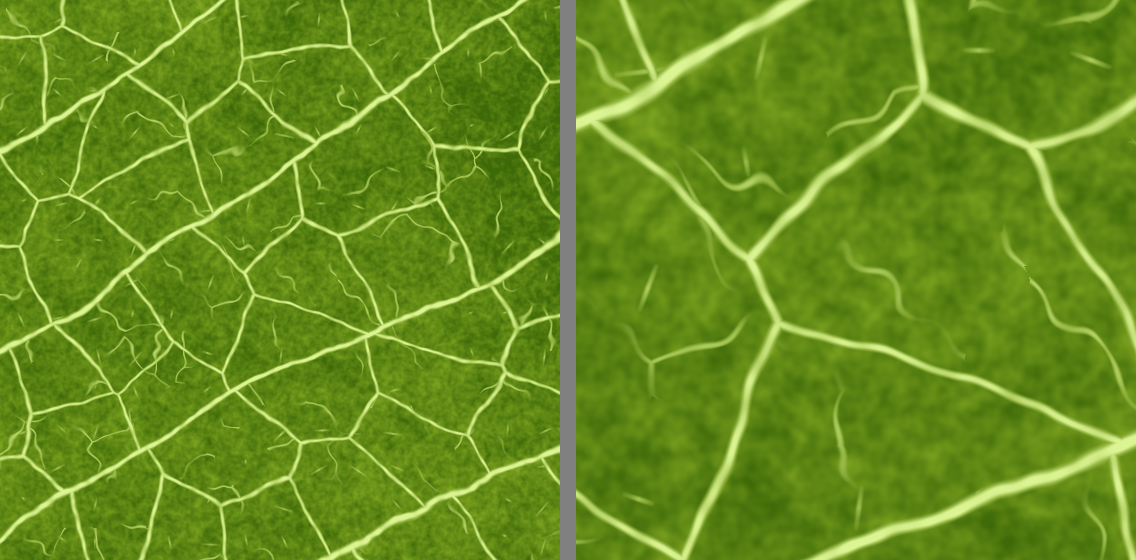
Left, the full canvas; right, a detail of the centre.
Give the GLSL for this texture, as a Shadertoy shader.

```glsl
const float CELL_SIZE = 0.145;     // height of one row of cells
const float ROWS_PER_BAND = 2.0;   // rows between two main veins
const vec3 LEAF_DARK = vec3(0.265, 0.435, 0.04);
const vec3 LEAF_LIGHT = vec3(0.445, 0.60, 0.105);
const vec3 VEIN_EDGE = vec3(0.60, 0.73, 0.28);
const vec3 VEIN_CORE = vec3(0.86, 0.96, 0.58);

vec2 hash2(vec2 p) {
    vec3 h = fract(p.xyx * vec3(0.1031, 0.1030, 0.0973));
    h += dot(h, h.yzx + 33.33);
    return fract((h.xx + h.yz) * h.zy);
}

vec2 gradientAt(vec2 cell) {
    float angle = 6.2832 * hash2(cell).x;
    return vec2(cos(angle), sin(angle));
}

float gradientNoise(vec2 p) {
    vec2 i = floor(p), f = p - i;
    vec2 u = f * f * f * (f * (f * 6.0 - 15.0) + 10.0);
    vec2 e = vec2(0.0, 1.0);
    float low = mix(dot(gradientAt(i), f), dot(gradientAt(i + e.yx), f - e.yx), u.x);
    float high = mix(dot(gradientAt(i + e.xy), f - e.xy), dot(gradientAt(i + e.yy), f - e.yy), u.x);
    return mix(low, high, u.y);
}

vec2 noisePair(vec2 p) {
    return vec2(gradientNoise(p), gradientNoise(p + 37.0));
}

vec2 cellSite(vec2 id, float stretch, float seed) {
    vec2 jitter = 0.5 + 0.75 * (hash2(id + seed) - 0.5);
    return (id + jitter) * vec2(stretch, 1.0);
}

// Distance to cell borders; cells never reach across a main vein.
float cellBorder(vec2 p, float rows, float stretch, float dropped, float seed) {
    float band = floor(p.y / rows);
    vec2 home = floor(p / vec2(stretch, 1.0));
    vec2 nearestId = home, nearest = vec2(0.0);
    float best = 1e5;
    for (int j = -2; j <= 2; j++)
    for (int i = -2; i <= 2; i++) {
        vec2 id = home + vec2(i, j);
        if (floor((id.y + 0.5) / rows) != band) continue;
        vec2 site = cellSite(id, stretch, seed) - p;
        float d = dot(site, site);
        if (d < best) { best = d; nearest = site; nearestId = id; }
    }
    float border = 8.0;
    for (int j = -2; j <= 2; j++)
    for (int i = -2; i <= 2; i++) {
        vec2 id = nearestId + vec2(i, j);
        if (id == nearestId || floor((id.y + 0.5) / rows) != band) continue;
        if (hash2(id + nearestId + seed * 3.0).y < dropped) continue;
        vec2 site = cellSite(id, stretch, seed) - p;
        border = min(border, dot(0.5 * (nearest + site), normalize(site - nearest)));
    }
    return border;
}

// Leaf plane turned along the main veins, fanned out and bent.
vec2 veinSpace(vec2 uv) {
    vec2 along = vec2(cos(0.58), sin(0.58));
    vec2 q = vec2(dot(uv, along), dot(uv, vec2(-along.y, along.x)));
    q.y += 0.18 * uv.x * uv.x * (1.0 - uv.y) - 0.03;
    q += 0.05 * noisePair(uv * 3.0 + 7.0);
    return q + 0.009 * noisePair(uv * 15.0 + 3.0) + 0.0025 * noisePair(uv * 45.0);
}

float veinProfile(float d, float halfWidth, float pixel) {
    return 1.0 - smoothstep(0.1 * halfWidth, halfWidth + 0.5 * pixel, d);
}

// Short stray veinlets, one at most per grid cell.
float flecks(vec2 uv, float density, float pixel) {
    vec2 id = floor(uv * density);
    vec2 rnd = hash2(id + 91.0);
    vec2 local = (fract(uv * density) - 0.5 + 0.3 * (rnd - 0.5)) / density;
    vec2 dir = gradientAt(id + 17.0);
    float reach = mix(0.05, 0.26, rnd.y) / density;
    float t = clamp(dot(local, dir), -reach, reach);
    float d = length(local - dir * t);
    float taper = 1.0 - 0.6 * abs(t) / reach;
    return step(rnd.x, 0.45) * taper * veinProfile(d, 0.0026, pixel);
}

vec3 leafColour(vec2 uv) {
    vec2 grain = mat2(0.8, 0.6, -0.6, 0.8) * uv;
    grain += 0.008 * noisePair(uv * 30.0);
    float tone = 0.53 + 0.42 * gradientNoise(uv * 3.5 + 12.0);
    tone += 0.42 * gradientNoise(grain * 15.0 + 5.0);
    tone += 0.45 * gradientNoise(grain * 42.0 + 23.0);
    tone += 0.60 * gradientNoise(grain.yx * 88.0 + 41.0);
    tone += 0.30 * gradientNoise(uv * 170.0 + 9.0);
    tone -= 0.28 * smoothstep(0.6, 0.0, length(uv - vec2(0.95, 0.8)));
    return mix(LEAF_DARK, LEAF_LIGHT, clamp(tone, -0.15, 1.25));
}

void mainImage(out vec4 fragColor, in vec2 fragCoord) {
    vec2 uv = fragCoord / iResolution.y;
    float pixel = 1.0 / iResolution.y;
    vec2 p = veinSpace(uv) / CELL_SIZE;
    vec2 twigP = p * 2.0 + 0.22 * noisePair(uv * 32.0 + 19.0);

    // Distances to the three orders of veins
    float mainDist = abs(p.y - ROWS_PER_BAND * round(p.y / ROWS_PER_BAND)) * CELL_SIZE;
    float sideDist = cellBorder(p, ROWS_PER_BAND, 1.2, 0.0, 4.0) * CELL_SIZE;
    float twigDist = cellBorder(twigP, ROWS_PER_BAND * 2.0, 1.1, 0.6, 29.0) * CELL_SIZE * 0.5;

    // Vein strengths: rough brightness, fading twigs
    float rough = 1.0 + 0.35 * gradientNoise(uv * 60.0 + 11.0);
    float sideWidth = 0.0049 + 0.002 * gradientNoise(uv * 5.0 + 63.0);
    float twigFade = smoothstep(-0.25, 0.2, gradientNoise(uv * 12.0 + 77.0));
    float mainVein = veinProfile(mainDist, 0.0073 - 0.0012 * uv.x, pixel);
    float sideVein = 0.86 * veinProfile(sideDist, sideWidth, pixel);
    float twig = 0.62 * twigFade * veinProfile(twigDist, 0.0034, pixel);
    float vein = rough * max(max(mainVein, sideVein), max(twig, 0.6 * flecks(uv, 15.0, pixel)));

    // Leaf flesh, pale glow beside the veins, then the veins
    vec3 colour = leafColour(uv);
    colour += vec3(0.035, 0.03, 0.015) * exp(-min(mainDist, sideDist * 1.5) / 0.012);
    colour = mix(colour, VEIN_EDGE, smoothstep(0.0, 0.65, vein));
    colour = mix(colour, VEIN_CORE, smoothstep(0.45, 1.05, vein));
    fragColor = vec4(colour, 1.0);
}
```
